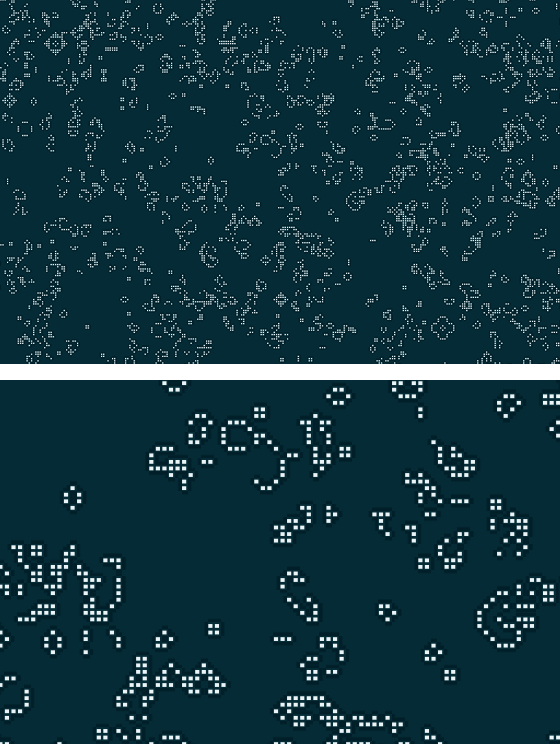
Top, the full canvas; bottom, a detail of the centre.
A Shadertoy shader for this pattern:

```glsl
// Cellular automaton: small square cells on deep teal, evolved by the rule
// "born on 3, survives on 2 or 3". Each pixel runs its own neighbourhood, one
// 32-bit word per row, from a random soup whose density follows gradient noise.

const float COLUMNS = 256.0;    // cells across the canvas
const int GENERATIONS = 14;
const int ROWS = 2 * GENERATIONS + 3;
const int CENTRE = GENERATIONS + 1;

const vec3 GROUND = vec3(0.02, 0.17, 0.21);
const vec3 SHADE  = vec3(0.00, 0.12, 0.16);
const vec3 ALIVE  = vec3(0.92, 0.96, 0.97);

uint hash(ivec2 p, uint seed) {
    uint h = uint(p.x) * 1597334677u ^ uint(p.y) * 3812015801u ^ seed;
    h = (h ^ (h >> 16)) * 2146121005u;
    h = (h ^ (h >> 15)) * 2221713035u;
    return h ^ (h >> 16);
}

vec2 gradient(ivec2 p) {
    uint h = hash(p, 77u);
    return vec2(h & 65535u, h >> 16) / 32768.0 - 1.0;
}

float gradientNoise(vec2 p) {
    ivec2 i = ivec2(floor(p));
    vec2 f = fract(p);
    vec2 u = f * f * (3.0 - 2.0 * f);
    float a = dot(gradient(i), f);
    float b = dot(gradient(i + ivec2(1, 0)), f - vec2(1, 0));
    float c = dot(gradient(i + ivec2(0, 1)), f - vec2(0, 1));
    float d = dot(gradient(i + ivec2(1, 1)), f - vec2(1, 1));
    return mix(mix(a, b, u.x), mix(c, d, u.x), u.y);
}

// Eight starting cells; ANDing more random bytes makes the soup thinner.
uint soupByte(ivec2 block) {
    uint h = hash(block, 12345u);
    float density = gradientNoise(vec2(block.x * 8 + 4, block.y) / 23.0);
    uint bits = h & (h >> 8);
    if (density < 0.0) bits &= h >> 16;
    if (density < -0.25) bits &= h >> 24;
    return bits & 255u;
}

// 32 starting cells of one row, beginning at any column.
uint soupRow(ivec2 start) {
    int block = start.x >> 3;
    int offset = start.x & 7;
    uint word = 0u;
    for (int k = 0; k < 4; k++)
        word |= soupByte(ivec2(block + k, start.y)) << (8 * k);
    uint last = soupByte(ivec2(block + 4, start.y));
    return (word >> offset) | ((last << 1) << (31 - offset));
}

uint majority(uint a, uint b, uint c) {
    return (a & b) | (c & (a | b));
}

// Next state of 32 cells at once, counting neighbours with bitwise adders.
uint evolve(uint above, uint row, uint below) {
    uint aL = above << 1, aR = above >> 1;
    uint bL = below << 1, bR = below >> 1;
    uint rL = row << 1, rR = row >> 1;
    uint a1 = aL ^ above ^ aR, a2 = majority(aL, above, aR);
    uint b1 = bL ^ below ^ bR, b2 = majority(bL, below, bR);
    uint r1 = rL ^ rR, r2 = rL & rR;
    uint ones = a1 ^ b1 ^ r1;
    uint carry = majority(a1, b1, r1);
    uint twoOrThree = (a2 ^ b2 ^ r2 ^ carry) & ~((a2 & b2) | (r2 & carry));
    return twoOrThree & (ones | row);
}

float cellBit(uint row, int column) {
    return float((row >> column) & 1u);
}

// Area of a pixel of the given width covered by the square lo..hi.
float squareCoverage(vec2 p, vec2 lo, vec2 hi, float width) {
    vec2 overlap = min(p + 0.5 * width, hi) - max(p - 0.5 * width, lo);
    overlap = clamp(overlap / width, 0.0, 1.0);
    return overlap.x * overlap.y;
}

void mainImage(out vec4 fragColor, in vec2 fragCoord) {
    float pixelWidth = COLUMNS / iResolution.x;
    vec2 grid = fragCoord * pixelWidth;
    ivec2 cell = ivec2(floor(grid)) + 1024;
    vec2 local = fract(grid);

    // Fill the window around this cell, then let it evolve inwards.
    uint rows[ROWS];
    for (int y = 0; y < ROWS; y++)
        rows[y] = soupRow(cell + ivec2(-CENTRE, y - CENTRE));
    for (int g = 0; g < GENERATIONS; g++) {
        uint previous = rows[g];
        for (int y = g + 1; y < ROWS - 1 - g; y++) {
            uint current = rows[y];
            rows[y] = evolve(previous, current, rows[y + 1]);
            previous = current;
        }
    }

    // Faint dark rim on the sides that face live neighbours.
    vec2 nearHigh = smoothstep(0.3, 0.7, local);
    vec2 nearLow = 1.0 - nearHigh;
    uint row = rows[CENTRE];
    float rim = max(
        max(cellBit(row, CENTRE - 1) * nearLow.x, cellBit(row, CENTRE + 1) * nearHigh.x),
        max(cellBit(rows[CENTRE - 1], CENTRE) * nearLow.y,
            cellBit(rows[CENTRE + 1], CENTRE) * nearHigh.y));

    float alive = cellBit(row, CENTRE);
    float dot4 = squareCoverage(local, vec2(0.075, 0.165), vec2(0.71, 0.745), pixelWidth);
    vec3 color = mix(GROUND, SHADE, rim * (1.0 - alive));
    fragColor = vec4(mix(color, ALIVE, alive * dot4), 1.0);
}
```
